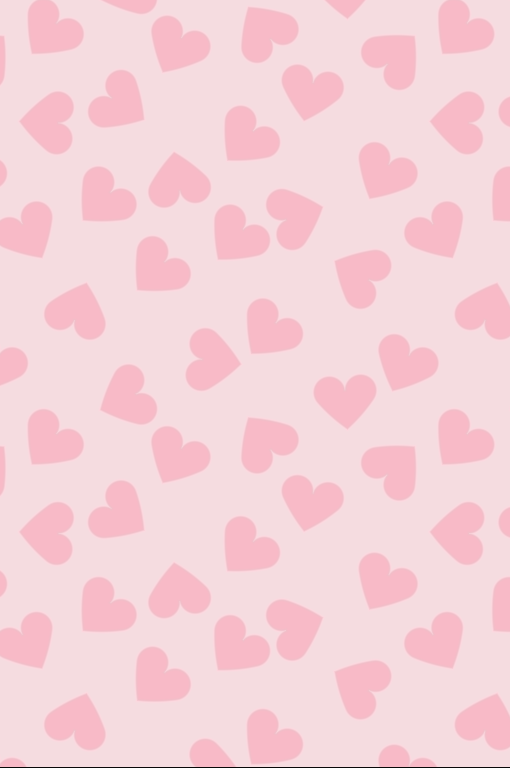
A WebGL 1 fragment shader for this pattern:

```glsl
precision highp float;
// Scattered pink hearts on a pale blush ground, above a thin dark base rule.
// A square tile holds 22 hearts on a slanted lattice, each shifted and turned.
// Brightness has a crisp edge; the tint bleeds softly across it.

uniform vec2 u_resolution;

#define TILE 0.805                // side of the repeat, in canvas widths
#define JITTER 0.052              // full range of the shift, in canvas widths
#define HEART_SIZE 0.0615         // half width of a heart
#define TILTED_SHARE 0.38         // hearts sharing the common tilt
#define COMMON_TILT 0.58          // that tilt, in radians
#define EDGE 0.0023               // half width of the brightness edge
#define TINT_BLEED 0.0060         // half width of the soft tint edge
#define RULE_HEIGHT 0.00193       // thickness of the base rule
#define GROUND vec3(0.960, 0.863, 0.880)
#define PINK vec3(0.972, 0.730, 0.780)
#define RULE_COLOR vec3(0.02)

const float TAU = 6.2831853;
const float COUNT = 22.0;         // hearts per tile
const vec3 LUMA = vec3(0.299, 0.587, 0.114);

// Lattice steps; together they close up after exactly one tile.
const vec2 STEP_A = vec2(3.0, -4.0) * TILE / COUNT;
const vec2 STEP_B = vec2(4.0, 2.0) * TILE / COUNT;

float hash(vec2 p) {
  return fract(sin(dot(p, vec2(127.1, 311.7))) * 43758.5453);
}

vec2 rotate(vec2 p, float angle) {
  float c = cos(angle), s = sin(angle);
  return vec2(c * p.x + s * p.y, c * p.y - s * p.x);
}

// Signed distance to a heart of half width 1: two round lobes, and a body
// whose sides are shallow arcs running tangent from the lobes to the tip.
float heart(vec2 p) {
  p.y -= 0.354;
  p.x = abs(p.x);
  vec2 fromLobe = p - vec2(0.5, 0.0);
  float lobe = length(fromLobe) - 0.5;
  float side = length(p - vec2(-3.22, 2.883)) - 5.208;
  float cut = max(dot(fromLobe, vec2(0.612, 0.790)), p.y - 0.05);
  return min(lobe, max(side, cut));
}

// A share of the hearts leans the same way; the rest cover the full turn.
// The factor 7 gives lattice neighbours well separated ranks.
float heartAngle(float index) {
  float rank = (mod(index * 7.0, COUNT) + 0.5) / COUNT;
  float tilt = -COMMON_TILT + 0.4 * (hash(vec2(index, 5.0)) - 0.5);
  float spin = TAU * (rank - TILTED_SHARE) / (1.0 - TILTED_SHARE);
  return rank < TILTED_SHARE ? tilt : spin;
}

// Distance to the nearest heart, in canvas widths.
float heartField(vec2 uv) {
  float nearest = 1.0;
  // Lattice coordinates: the inverse of the two steps.
  vec2 cell = vec2(2.0 * uv.x - 4.0 * uv.y, 4.0 * uv.x + 3.0 * uv.y) / TILE;
  vec2 base = floor(cell + 0.5);
  for (int i = -1; i <= 1; i++) {
    for (int j = -1; j <= 1; j++) {
      vec2 id = base + vec2(float(i), float(j));
      // Lattice points one tile apart share an index, hence a heart.
      float index = floor(mod(7.0 * id.x + 2.0 * id.y + 0.5, COUNT));
      vec2 shift = vec2(hash(vec2(index, 1.0)), hash(vec2(index, 2.0))) - 0.5;
      vec2 center = id.x * STEP_A + id.y * STEP_B + JITTER * shift;
      vec2 p = rotate(uv - center, heartAngle(index)) / HEART_SIZE;
      nearest = min(nearest, heart(p) * HEART_SIZE);
    }
  }
  return nearest;
}

void main() {
  vec2 uv = gl_FragCoord.xy / u_resolution.x;
  float d = heartField(uv);

  // Crisp brightness over a softer tint.
  vec3 crisp = mix(PINK, GROUND, smoothstep(-EDGE, EDGE, d));
  vec3 tint = mix(PINK, GROUND, smoothstep(-TINT_BLEED, TINT_BLEED, d));
  vec3 color = tint + dot(crisp - tint, LUMA);

  // Dark rule along the base, smoothed by its coverage of the pixel.
  float rule = clamp((RULE_HEIGHT - uv.y) * u_resolution.x + 0.5, 0.0, 1.0);
  color = mix(color, RULE_COLOR, rule);

  gl_FragColor = vec4(color, 1.0);
}
```
